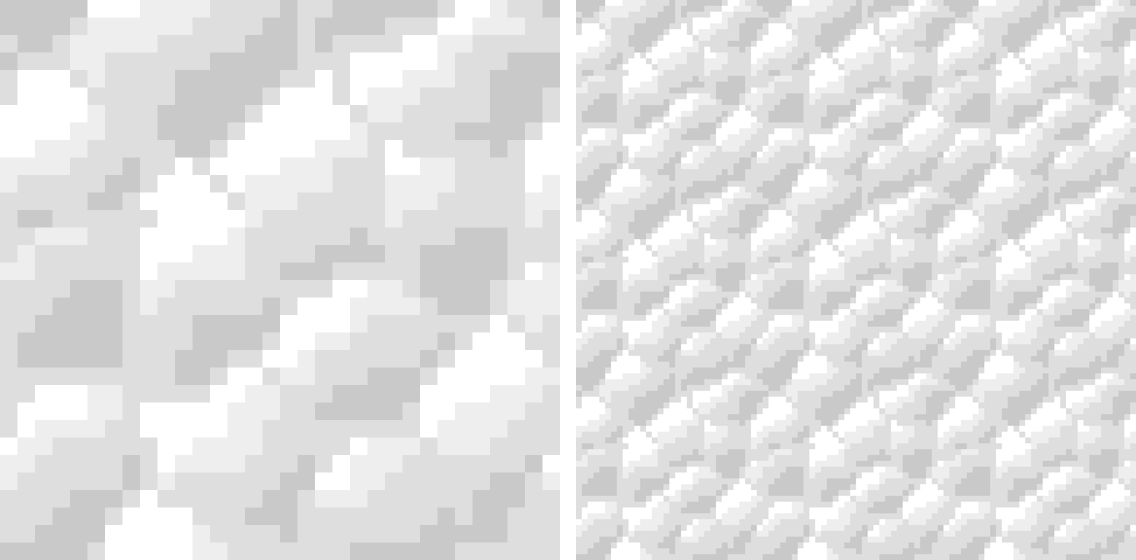
Left, the tile; right, the same tile 3 across and 3 down.
A Shadertoy shader for this pattern:

```glsl
// Blocky pale cobblestones lit from the upper left, in four grey tones; tiles seamlessly.

const float BLOCKS = 32.0;            // square blocks along each side
const vec2 STONES = vec2(4.0, 3.0);   // columns and rows of stones

vec2 hash2(vec2 cell) {
    uvec2 q = uvec2(ivec2(cell) + 17) * uvec2(1597u, 3571u);
    uint n = (q.x ^ q.y) * 747796405u + 28913u;
    n = ((n >> 15) ^ n) * 277803737u;
    n ^= n >> 16;
    return vec2(n & 65535u, n >> 16) / 65535.0;
}

// Gradient noise that repeats after 'period' lattice cells
float gradientAt(vec2 cell, vec2 offset, float period, float seed) {
    float angle = 6.2832 * hash2(mod(cell, period) + seed).x;
    return dot(vec2(cos(angle), sin(angle)), offset);
}

float wrapNoise(vec2 uv, float period, float seed) {
    vec2 p = uv * period, i = floor(p), f = p - i;
    vec2 u = f * f * f * (f * (f * 6.0 - 15.0) + 10.0);
    vec2 e = vec2(1.0, 0.0);
    return mix(mix(gradientAt(i, f, period, seed),
                   gradientAt(i + e, f - e, period, seed), u.x),
               mix(gradientAt(i + e.yx, f - e.yx, period, seed),
                   gradientAt(i + 1.0, f - 1.0, period, seed), u.x), u.y);
}

// Offset to the nearest stone centre (xy) and distance to the stone's edge (z)
vec3 stoneField(vec2 uv) {
    vec2 home = floor(uv * STONES);
    vec2 nearest = vec2(9.0), second = vec2(10.0);
    for (int y = -2; y <= 2; y++)
    for (int x = -2; x <= 2; x++) {
        vec2 cell = home + vec2(x, y);
        vec2 jitter = 0.72 * (hash2(mod(cell, STONES) + 40.0) - 0.5);
        // Odd columns are shifted by half a row
        vec2 stagger = vec2(0.5, 0.25 + 0.5 * mod(cell.x, 2.0));
        vec2 d = uv - (cell + stagger + jitter) / STONES;
        if (dot(d, d) < dot(nearest, nearest)) {
            second = nearest;
            nearest = d;
        } else if (dot(d, d) < dot(second, second)) {
            second = d;
        }
    }
    float edge = (dot(second, second) - dot(nearest, nearest))
               / (2.0 * length(second - nearest));
    return vec3(nearest, edge);
}

// Grey tone of one block
float blockTone(vec2 block) {
    vec2 uv = fract((block + 0.5) / BLOCKS);
    vec2 warp = vec2(wrapNoise(uv, 7.0, 80.0), wrapNoise(uv, 7.0, 120.0));
    vec3 stone = stoneField(uv + 0.045 * warp);

    // Slope shading with a little roughness
    float light = dot(stone.xy, vec2(-0.6, 0.8))
                + 0.05 * wrapNoise(uv, 6.0, 160.0)
                + 0.03 * wrapNoise(uv, 13.0, 200.0);
    float tone = light > 0.077 ? 1.0
               : light > 0.024 ? 0.933
               : light > -0.062 ? 0.871 : 0.79;

    // Thin middle-grey joint between stones
    return stone.z < 0.013 ? 0.871 : tone;
}

void mainImage(out vec4 fragColor, in vec2 fragCoord) {
    vec2 p = fragCoord / iResolution.xy * BLOCKS - 0.5;
    vec2 i = floor(p);

    // Blend neighbouring blocks only across the one pixel at their border
    vec2 pixel = BLOCKS / iResolution.xy;
    vec2 f = clamp((p - i - 0.5) / pixel + 0.5, 0.0, 1.0);
    float tone = mix(mix(blockTone(i), blockTone(i + vec2(1.0, 0.0)), f.x),
                     mix(blockTone(i + vec2(0.0, 1.0)), blockTone(i + 1.0), f.x), f.y);
    fragColor = vec4(vec3(tone), 1.0);
}
```
